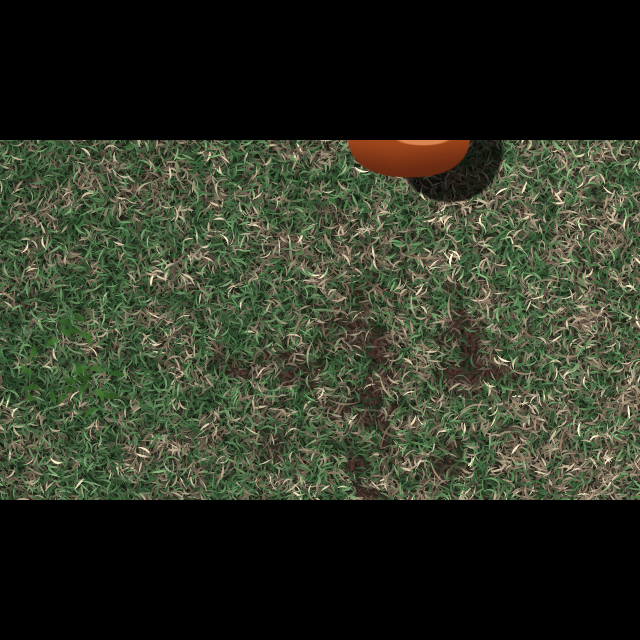
A Shadertoy shader for this texture:

```glsl
vec3 hash3(vec2 p) {
    vec3 q = fract(p.xyx * vec3(0.1031, 0.1030, 0.0973));
    q += dot(q, q.yxz + 33.33);
    return fract((q.xxy + q.yzz) * q.zyx);
}

float cornerSlope(vec2 cell, vec2 offset) {
    float angle = 6.2832 * hash3(cell + 71.0).x;
    return dot(vec2(cos(angle), sin(angle)), offset);
}

float gradientNoise(vec2 p) {
    vec2 i = floor(p), f = fract(p);
    vec2 u = f * f * f * (f * (f * 6.0 - 15.0) + 10.0);
    vec2 e = vec2(0, 1);
    return mix(mix(cornerSlope(i, f), cornerSlope(i + e.yx, f - e.yx), u.x),
               mix(cornerSlope(i + e, f - e), cornerSlope(i + 1.0, f - 1.0), u.x), u.y);
}

// Coverage of a curved, tapered blade centred on the origin
float blade(vec2 p, float angle, float halfLength, float halfWidth, float bend, float px) {
    float c = cos(angle), s = sin(angle);
    vec2 q = vec2(c * p.x + s * p.y, c * p.y - s * p.x);
    float t = q.x / halfLength;
    float dist = abs(q.y + bend * halfLength * (t * t - 0.4)) - halfWidth * (1.0 - t * t);
    return abs(t) < 1.0 ? clamp(0.5 - dist / px, 0.0, 1.0) : 0.0;
}

vec3 lawn(vec2 uv, float px) {
    // Patches of dry grass and bare earth
    float fine = gradientNoise(uv * 31.0);
    float dryness = 0.42 + 0.3 * (uv.x - 0.5) + 0.6 * gradientNoise(uv * 9.0 + 4.0) + 0.75 * fine;
    float wornArea = exp(-18.0 * dot(uv - vec2(0.62, 0.42), uv - vec2(0.62, 0.42)));
    float bare = smoothstep(0.22, 0.6, 0.42 * wornArea + 0.6 * gradientNoise(uv * 13.0 + 20.0)
                                       + 0.3 * gradientNoise(uv * 37.0 + 9.0));
    vec3 color = mix(vec3(0.12, 0.13, 0.08), vec3(0.25, 0.17, 0.14), bare);
    color *= 1.0 + 0.7 * gradientNoise(uv * 190.0);

    // Layers of short blades, from deep shade up to the light
    for (int layer = 0; layer < 13; layer++) {
        float height = float(layer) / 12.0;
        vec2 grid = uv / 0.014 + height * vec2(7.3, 11.7);
        vec2 home = floor(grid);
        for (int n = 0; n < 9; n++) {
            vec2 cell = home + vec2(n % 3 - 1, n / 3 - 1);
            vec3 place = hash3(cell + float(layer) * 57.0);
            vec3 look = hash3(cell + float(layer) * 83.0 + 311.0);
            float cover = blade((grid - cell - place.xy) * 0.014, 6.2832 * place.z,
                                mix(0.005, 0.0125, look.x), mix(0.0009, 0.0019, look.y),
                                look.z - 0.5, px);
            cover *= step(bare * 0.65, fract(look.x * 17.0 + place.y));
            float dry = smoothstep(-0.08, 0.08, dryness + 0.25 * bare - fract(look.z * 13.0));
            float tone = fract(look.y * 11.0 + place.x);
            vec3 green = mix(vec3(0.18, 0.33, 0.18), vec3(0.42, 0.55, 0.38), tone);
            vec3 straw = mix(vec3(0.40, 0.34, 0.28), vec3(0.78, 0.73, 0.62), tone * tone);
            float light = mix(0.35, 1.08, height) * mix(0.68, 1.25, look.x) * (1.0 - 0.3 * bare);
            color = mix(color, mix(green, straw, dry) * light, cover);
        }
    }

    // Broad weed leaves on the left, long dry stalks on the worn area
    for (int i = 0; i < 26; i++) {
        vec3 place = hash3(vec2(float(i) * 3.7, 12.0));
        vec3 look = hash3(vec2(float(i) * 5.3, 47.0));
        vec2 leafAt = vec2(0.11, 0.43) + (place.xy - 0.5) * vec2(0.15, 0.16);
        float leaf = blade(uv - leafAt, 6.2832 * place.z, 0.013, 0.0045, 0.3, px);
        color = mix(color, vec3(0.22, 0.40, 0.16) * mix(0.75, 1.2, look.x), 0.8 * leaf);
        vec2 stalkAt = vec2(0.63, 0.42) + (look.xy - 0.5) * vec2(0.52, 0.36);
        float stalk = blade(uv - stalkAt, 3.1416 * look.z, mix(0.014, 0.03, place.x), 0.0016, 0.25, px);
        color = mix(color, mix(vec3(0.46, 0.37, 0.30), vec3(0.72, 0.66, 0.55), place.y), 0.85 * stalk);
    }
    return color * (0.95 + 0.15 * uv.x + 0.25 * fine);
}

void mainImage(out vec4 fragColor, in vec2 fragCoord) {
    vec2 uv = fragCoord / iResolution.xy;
    float px = 1.0 / iResolution.y;
    vec3 color = vec3(0);
    float band = clamp(0.5 + (0.28125 - abs(uv.y - 0.5)) / px, 0.0, 1.0);

    if (band > 0.0) {
        color = lawn(uv, px);

        // Shadow cast to the lower right of the pot
        float shadow = length(uv - vec2(0.703, 0.767)) - 0.083;
        color *= mix(1.0, 0.3, smoothstep(0.003, -0.003, shadow));

        // Rounded clay pot with a lit inner rim
        vec2 p = abs(uv - vec2(0.639, 0.792)) / vec2(0.096, 0.069);
        float pot = (pow(pow(p.x, 2.4) + pow(p.y, 2.4), 1.0 / 2.4) - 1.0) * 0.069;
        vec3 clay = mix(vec3(0.40, 0.16, 0.07), vec3(0.63, 0.28, 0.11),
                        smoothstep(0.72, 0.785, uv.y - 0.12 * abs(uv.x - 0.62)));
        float rim = (length((uv - vec2(0.661, 0.785)) / vec2(0.042, 0.012)) - 1.0) * 0.012;
        clay = mix(clay, vec3(0.86, 0.52, 0.32), smoothstep(px, -px, rim));
        color = mix(color, clay, smoothstep(px, -px, pot));
    }
    fragColor = vec4(color * band, 1.0);
}
```
